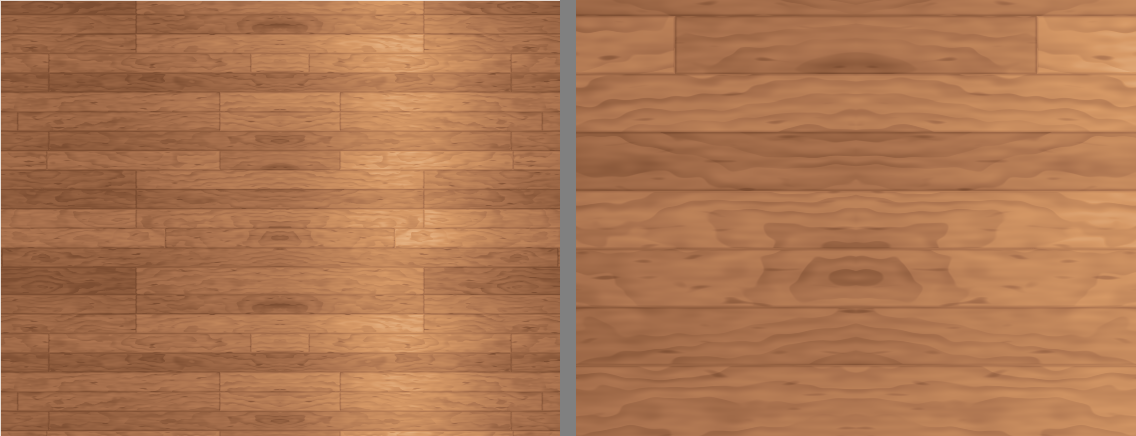
Left, the full canvas; right, a detail of the centre.
This texture is drawn by a Shadertoy shader. Its source:

```glsl
// Mirrored hardwood floor: rows of long planks with arched grain, lit from the right.
#define ASPECT 0.7786       // canvas height over width
#define TILE 0.5            // vertical repeat, in canvas widths
#define TILE_START 0.026    // first row edge below the top
#define ROW 0.0347          // plank height; the last row of a tile is taller
#define RINGS 3.8           // growth rings per plank height
#define RING_DEPTH 0.085
#define PORE_DEPTH 0.12
#define SEAM_WIDTH 0.03     // in plank heights
#define SEAM_DEPTH 0.09
#define BASE_TONE 0.615

const int ROWS = 14;

// Distances of the two plank joints from the mirror axis, in plank heights
const vec2 JOINTS[ROWS] = vec2[ROWS](
    vec2(7.4, 20.), vec2(7.4, 20.), vec2(1.5, 11.9), vec2(11.9, 20.), vec2(3.1, 20.),
    vec2(3.1, 13.5), vec2(11.9, 20.), vec2(3.1, 12.), vec2(7.4, 20.), vec2(7.4, 20.),
    vec2(7.4, 20.), vec2(5.9, 20.), vec2(14.3, 20.), vec2(7.4, 20.));

// Tone offsets of the inner and outer planks
const vec2 TONES[ROWS] = vec2[ROWS](
    vec2(-.04, -.02), vec2(.04, 0.), vec2(.05, .02), vec2(-.06, -.04), vec2(.05, .03),
    vec2(.03, .01), vec2(-.03, -.02), vec2(-.02, .04), vec2(.02, -.02), vec2(-.05, -.05),
    vec2(.02, .04), vec2(0., .05), vec2(-.03, -.03), vec2(0., -.07));

// Height of the ring centre in each inner plank; zero gives closed eyes
const float HEARTS[ROWS] = float[ROWS](
    0., .7, .6, -.8, .6, -.6, 0., .45, .9, -.9, .4, 0., .6, .9);

vec2 hash2(vec2 p) {
    vec3 q = fract(p.xyx * vec3(.1031, .1030, .0973));
    q += dot(q, q.yzx + 33.33);
    return fract((q.xx + q.yz) * q.zy);
}

float corner(vec2 cell, vec2 f, vec2 offset) {
    return dot(hash2(cell + offset) * 2. - 1., f - offset);
}

float gradientNoise(vec2 p) {
    vec2 i = floor(p), f = p - i;
    vec2 u = f * f * f * (f * (f * 6. - 15.) + 10.);
    return mix(mix(corner(i, f, vec2(0, 0)), corner(i, f, vec2(1, 0)), u.x),
               mix(corner(i, f, vec2(0, 1)), corner(i, f, vec2(1, 1)), u.x), u.y);
}

// Darkening by growth rings: p is in plank heights, heart is the ring centre
float ringLines(vec2 p, vec2 heart, vec2 seed) {
    vec2 q = p - heart;
    q.x /= 4. + .45 * abs(q.x);
    float warp = .55 * gradientNoise(p * vec2(.45, 1.3) + seed)
               + .12 * gradientNoise(p * vec2(2.2, 4.) + seed);
    float rings = (length(q) + warp) * RINGS;
    float w = fwidth(rings), s = fract(rings);
    float line = smoothstep(.3, .88, s) * (1. - smoothstep(1. - clamp(w, .1, .5), 1., s));
    float strength = .6 + gradientNoise(p * vec2(.5, 1.5) + seed + 31.);
    return line * clamp(strength, .15, 1.) * (1. - smoothstep(.5, 1.2, w));
}

vec3 woodColour(float tone) {
    vec3 umber = vec3(.49, .305, .195), maple = vec3(.67, .45, .31);
    vec3 honey = vec3(.84, .60, .40), cream = vec3(.93, .75, .57);
    vec3 c = mix(umber, maple, clamp((tone - .49) / .18, 0., 1.));
    c = mix(c, honey, clamp((tone - .67) / .17, 0., 1.));
    return mix(c, cream, clamp((tone - .84) / .09, 0., 1.));
}

void mainImage(out vec4 fragColor, in vec2 fragCoord) {
    vec2 uv = fragCoord / iResolution.xy;
    float pixel = 1. / (iResolution.x * ROW);

    // Row and plank
    float depth = mod((1. - uv.y) * ASPECT - TILE_START, TILE) / ROW;
    int row = int(min(floor(depth), float(ROWS - 1)));
    float rowHeight = row == ROWS - 1 ? TILE / ROW - float(ROWS - 1) : 1.;
    vec2 p = vec2(abs(uv.x - .5) / ROW, depth - float(row));
    vec2 joint = JOINTS[row];
    float section = step(joint.x, p.x) + step(joint.y, p.x);
    vec2 rnd = hash2(vec2(float(row) + 3., section * 7. + 2.));
    vec2 seed = vec2(float(row) * 17.3, section * 41.7 + 5.);
    float tone = BASE_TONE + (section < .5 ? TONES[row].x : TONES[row].y);
    tone += section > 1.5 ? (rnd.x - .5) * .05 : 0.;

    // Light falling across the floor
    float main = (uv.x - .71) / .18, side = (uv.x - .41) / .14;
    tone += .20 * exp(-main * main) + .05 * exp(-side * side) + .02 * uv.x;
    tone += .035 * gradientNoise(uv * vec2(3., 5.) + 9.);

    // Grain: rings, dark eyes, fibres and pores
    vec2 heart = vec2(0., .5 * rowHeight + HEARTS[row]);
    if (section > .5) heart = vec2(mix(joint.x, 14.5, rnd.x), rnd.y * 1.8 - .4);
    tone -= RING_DEPTH * ringLines(p, heart, seed);
    vec2 eye = (p - heart) / vec2(1.1, .22);
    if (section < .5) tone -= .09 * exp(-dot(eye, eye));
    tone += .05 * gradientNoise(p * vec2(.4, 3.) + seed);
    tone += .05 * gradientNoise(p * vec2(1.6, 9.) + seed + 13.);
    float pores = smoothstep(.3, .55, gradientNoise(p * vec2(1.5, 7.) + seed + 57.));
    tone -= PORE_DEPTH * pores;

    // Seams between planks
    float rowEdge = min(p.y, rowHeight - p.y);
    float endEdge = min(abs(p.x - joint.x), abs(p.x - joint.y));
    float seam = 1. - smoothstep(0., SEAM_WIDTH + pixel, min(rowEdge, endEdge));
    tone -= SEAM_DEPTH * seam;

    // Thin pale margin at the left and top
    float margin = min(uv.x, (1. - uv.y) * ASPECT) / ROW;
    float pale = 1. - smoothstep(.04 - .5 * pixel, .04 + .5 * pixel, margin);
    fragColor = vec4(mix(woodColour(tone), vec3(.96, .94, .92), pale), 1.);
}
```
